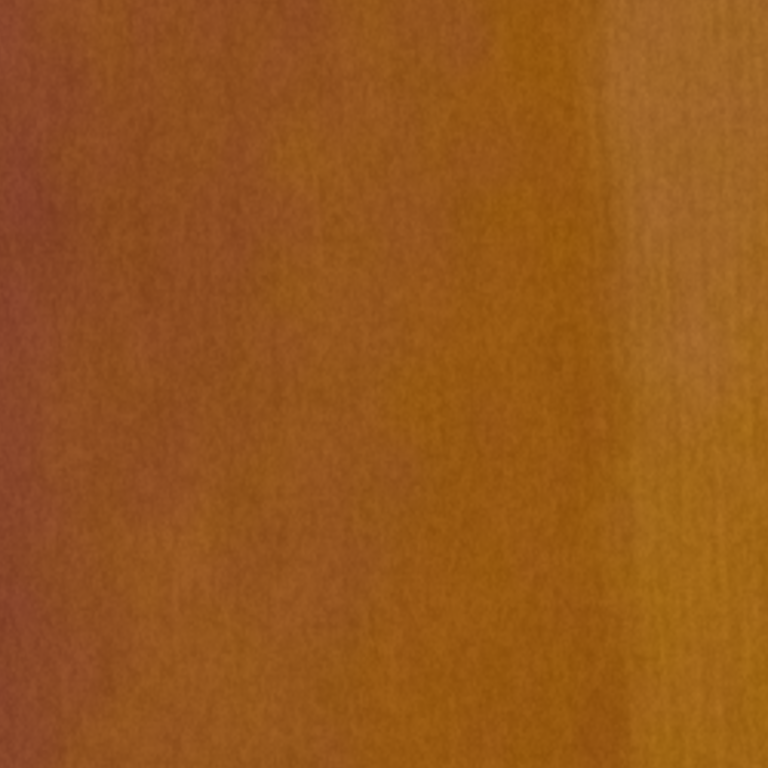
Write a Shadertoy shader that draws this texture.

```glsl
const vec3 RUSSET = vec3(0.530, 0.268, 0.160);
const vec3 BROWN  = vec3(0.558, 0.304, 0.124);
const vec3 HONEY  = vec3(0.580, 0.332, 0.108);
const vec3 AMBER  = vec3(0.590, 0.340, 0.062);
const vec3 OCHRE  = vec3(0.628, 0.395, 0.080);
const vec3 TAN    = vec3(0.628, 0.397, 0.152);

vec2 hash2(vec2 p) {
    vec3 q = fract(vec3(p.xyx) * vec3(0.1031, 0.1030, 0.0973));
    q += dot(q, q.yzx + 33.33);
    return fract((q.xx + q.yz) * q.zy);
}

// Smooth cellular noise: nearby jittered points blend their values, about -1 to 1
float cellNoise(vec2 p) {
    vec2 cell = floor(p);
    vec2 local = fract(p);
    float sum = 0.0;
    float total = 0.0;
    for (int y = -1; y <= 1; y++) {
        for (int x = -1; x <= 1; x++) {
            vec2 offset = vec2(x, y);
            vec2 rnd = hash2(cell + offset + 71.0);
            vec2 d = offset + 0.25 + 0.5 * rnd - local;
            float reach = max(0.0, 1.0 - dot(d, d) / 1.5625);
            float weight = reach * reach * reach;
            sum += weight * (2.0 * fract(rnd.x * 7.13 + rnd.y * 3.71) - 1.0);
            total += weight;
        }
    }
    return sum / max(total, 0.001);
}

// Fine ridges running upward, as layered sines with a slow drift
float ridges(float x, float drift) {
    return 0.5 * sin(x * 290.0 + drift)
         + 0.3 * sin(x * 173.0 - 1.7 * drift + 1.3)
         + 0.2 * sin(x * 431.0 + 0.6 * drift + 2.1);
}

// Broad colour bands from russet on the left to a pale strip on the right
vec3 bandColor(vec2 uv, float slant, float blotch) {
    float across = uv.x + 0.05 * blotch;
    float middle = uv.x + 0.13 * blotch - 0.22 * (uv.y - 0.5);
    vec3 color = mix(RUSSET, BROWN, smoothstep(0.0, 0.17, across));
    color = mix(color, HONEY, smoothstep(0.24, 0.42, middle));
    color = mix(color, AMBER, smoothstep(0.48, 0.70, middle));
    float paleness = uv.y - 1.2 * (uv.x - 0.88) + 0.2 * blotch;
    vec3 strip = mix(OCHRE, TAN, smoothstep(0.3, 0.75, paleness));
    return mix(color, strip, smoothstep(0.745, 0.855, slant + 0.02 * blotch));
}

void mainImage(out vec4 fragColor, in vec2 fragCoord) {
    vec2 uv = fragCoord / iResolution.xy;
    float slant = uv.x + 0.05 * (uv.y - 0.5);

    // Soft blotches and long vertical streaks
    float blotch = 0.6 * cellNoise(uv * vec2(6.0, 5.0))
                 + 0.5 * cellNoise(uv * vec2(17.0, 12.0) + 9.0);
    float streak = 0.6 * cellNoise(vec2(slant * 52.0, uv.y * 3.0) + 23.0)
                 + 0.6 * cellNoise(vec2(slant * 115.0, uv.y * 9.0) + 87.0);
    vec3 color = bandColor(uv, slant, blotch);

    // Ridges are strongest in the pale strip
    float stripMask = smoothstep(0.74, 0.82, slant);
    float ridge = ridges(slant, 2.0 * sin(uv.y * 5.0) + blotch);
    float relief = 0.014 * blotch + 0.012 * streak;
    relief += mix(0.003, 0.013, stripMask) * ridge;

    // Fine grain, a little taller than wide
    float grain = 0.60 * cellNoise(uv * vec2(150.0, 95.0))
                + 0.55 * cellNoise(uv * vec2(250.0, 215.0) + 41.0);
    relief += 0.033 * grain;
    color += relief * vec3(1.0, 0.88, 0.65);

    // Faint warm and cool colour patches
    float tint = cellNoise(uv * vec2(24.0, 17.0) + 57.0);
    color += 0.012 * tint * vec3(0.3, -0.3, 1.3);

    fragColor = vec4(clamp(color, 0.0, 1.0), 1.0);
}
```
